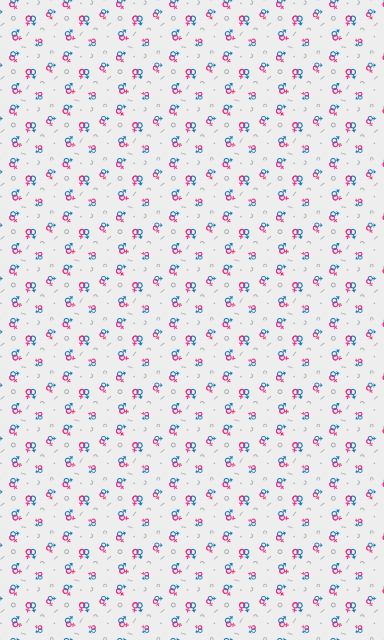
Write a Shadertoy shader that draws this pattern.

```glsl
#define ROWS 12.0
#define TILE 64.0
#define PAPER vec3(0.932)
#define PINK vec3(0.94, 0.15, 0.50)
#define BLUE vec3(0.07, 0.47, 0.75)
#define VIOLET vec3(0.44, 0.27, 0.66)
#define GREY vec3(0.66, 0.68, 0.69)
#define RING_RADIUS 3.05
#define RING_SPREAD 2.5
#define STROKE 0.68
#define THIN 0.5

vec2 turn(vec2 p, float a) {
    float c = cos(a), s = sin(a);
    return vec2(c * p.x - s * p.y, s * p.x + c * p.y);
}

// Offset from a centre, wrapped to the nearest repeat
vec2 wrapped(vec2 p, vec2 centre) {
    return mod(p - centre + 0.5 * TILE, TILE) - 0.5 * TILE;
}

float segment(vec2 p, vec2 a, vec2 b) {
    vec2 ab = b - a;
    return length(p - a - ab * clamp(dot(p - a, ab) / dot(ab, ab), 0.0, 1.0));
}

float ring(vec2 p, float r) {
    return abs(length(p) - r);
}

// Arc centred on -y, spanning the half angle to each side
float arc(vec2 p, float r, float halfAngle) {
    p.x = abs(p.x);
    vec2 end = r * vec2(sin(halfAngle), -cos(halfAngle));
    return atan(p.x, -p.y) < halfAngle ? ring(p, r) : length(p - end);
}

// Ring with a stem and crossbar along +y
float crossSign(vec2 p) {
    float stem = segment(p, vec2(0.0, RING_RADIUS), vec2(0.0, 8.0));
    float bar = segment(p, vec2(-1.9, 5.8), vec2(1.9, 5.8));
    return min(ring(p, RING_RADIUS), min(stem, bar)) - STROKE;
}

// Ring with a stem and solid arrowhead along +y
float arrowSign(vec2 p) {
    float stem = segment(p, vec2(0.0, RING_RADIUS), vec2(0.0, 6.0));
    float side = dot(vec2(abs(p.x), p.y - 8.6), normalize(vec2(3.2, 2.7)));
    float head = max(5.3 - p.y, side);
    return min(min(ring(p, RING_RADIUS), stem) - STROKE, head);
}

float coverage(float d, float px) {
    return clamp(0.5 - d / px, 0.0, 1.0);
}

// Two interlocked signs, stems fanned apart by the tilt
vec3 paintPair(vec3 base, vec2 p, float tilt, float px) {
    p.y += 1.6;
    vec2 left = turn(p + vec2(RING_SPREAD, 0.0), -tilt);
    vec2 right = turn(p - vec2(RING_SPREAD, 0.0), tilt);
    float pinkCover = coverage(crossSign(left), px);
    float blueCover = coverage(arrowSign(right), px);
    vec3 pink = mix(PINK, VIOLET, 0.6 * smoothstep(-1.0, 1.5, p.x));
    vec3 blue = mix(BLUE, VIOLET, 0.5 * smoothstep(1.0, -1.5, p.x));
    base = mix(base, pink, pinkCover);
    base = mix(base, blue, blueCover);
    return mix(base, pink, pinkCover * coverage(p.y, px));
}

// Kinds: 0 dot, 1 dash, 2 wavy dash, 3 ring, 4 short arc, 5 long arc
float trinket(vec2 p, int kind) {
    if (kind == 0) return length(p) - 0.85;
    if (kind == 2) p.y += 0.45 * sin(2.2 * p.x);
    if (kind <= 2) return segment(p, vec2(-2.5, 0.0), vec2(2.5, 0.0)) - THIN;
    if (kind == 3) return ring(p, 2.3) - 0.6;
    if (kind == 4) return arc(p, 2.2, 1.35) - 0.6;
    return arc(p, 1.7, 2.3) - THIN;
}

void mainImage(out vec4 fragColor, in vec2 fragCoord) {
    // Tile units, measured from the top left
    float px = ROWS * TILE / iResolution.y;
    vec2 p = vec2(fragCoord.x, iResolution.y - fragCoord.y) * px;

    // Centre, angle, kind
    const vec4 trinkets[9] = vec4[9](
        vec4(16.0, 22.0, 0.0, 3.0), vec4(3.0, 29.3, 0.7, 1.0),
        vec4(50.5, 36.0, -0.2, 4.0), vec4(33.3, 40.7, 1.0, 1.0),
        vec4(1.3, 44.0, 0.0, 0.0), vec4(28.0, 56.5, -0.2, 2.0),
        vec4(62.0, 62.8, 0.1, 5.0), vec4(45.0, 3.0, -1.8, 4.0),
        vec4(33.0, 4.0, 0.0, 0.0));

    // Centre, angle, scale
    const vec4 pairs[5] = vec4[5](
        vec4(37.0, 24.0, 0.0, 1.0), vec4(19.3, 42.5, 1.85, 0.92),
        vec4(16.5, 3.5, 1.3, 0.9), vec4(60.5, 16.5, 1.1, 0.8),
        vec4(47.0, 51.0, -1.5, 0.72));
    const float tilts[5] = float[5](0.2, 0.42, 0.45, 0.45, 0.25);

    vec3 color = PAPER;
    for (int i = 0; i < 9; i++) {
        vec4 t = trinkets[i];
        vec2 q = turn(wrapped(p, t.xy), t.z);
        color = mix(color, GREY, coverage(trinket(q, int(t.w)), px));
    }
    for (int i = 0; i < 5; i++) {
        vec4 s = pairs[i];
        vec2 q = turn(wrapped(p, s.xy), s.z) / s.w;
        color = paintPair(color, q, tilts[i], px / s.w);
    }
    fragColor = vec4(color, 1.0);
}
```
